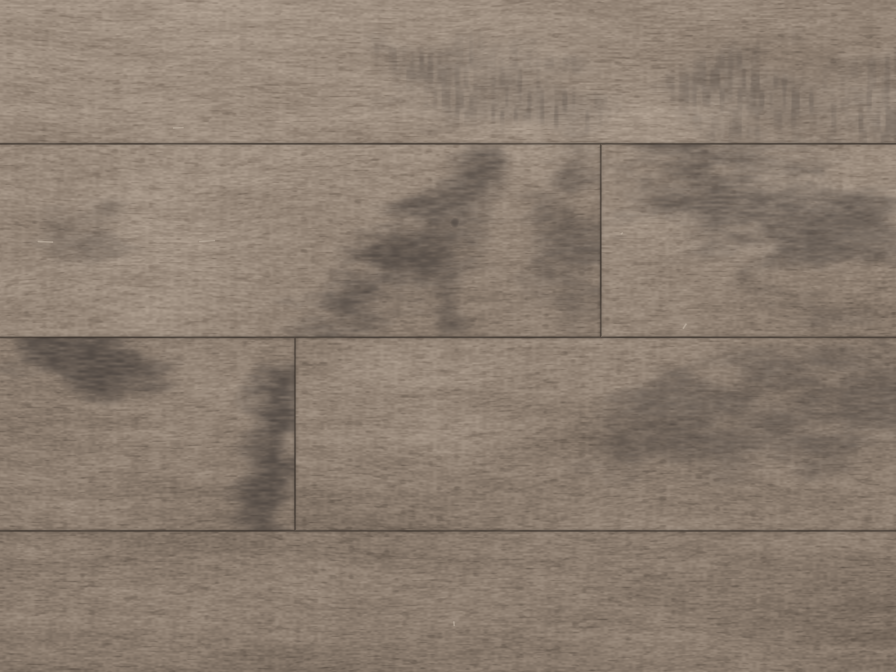
A Shadertoy shader for this texture:

```glsl
// Grey-brown hardwood floor: staggered planks with fine grain, dark stains, a knot and thin seams.

const float PLANK_HEIGHT = 0.288;
const float PLANK_LENGTH = 2.0;
const float FIRST_SEAM = 0.210;
const float FIRST_JOINT = 0.439;
const float ROW_SHIFT = 0.455;
const float SEAM_HALF_WIDTH = 0.0011;

const vec3 WOOD_DARK = vec3(0.36, 0.315, 0.275);
const vec3 WOOD_MID = vec3(0.55, 0.49, 0.435);
const vec3 WOOD_LIGHT = vec3(0.71, 0.65, 0.59);
const vec3 STAIN_COLOR = vec3(0.30, 0.27, 0.25);
const vec3 SEAM_COLOR = vec3(0.24, 0.21, 0.185);
const vec3 NICK_COLOR = vec3(0.78, 0.73, 0.67);

float hash(vec2 p) {
    return fract(sin(dot(p, vec2(127.1, 311.7))) * 43758.5453);
}

float noise(vec2 p) {
    vec2 i = floor(p), f = fract(p);
    f = f * f * (3.0 - 2.0 * f);
    return mix(mix(hash(i), hash(i + vec2(1, 0)), f.x),
               mix(hash(i + vec2(0, 1)), hash(i + vec2(1, 1)), f.x), f.y);
}

float fbm(vec2 p) {
    float sum = 0.0, amplitude = 0.5;
    for (int i = 0; i < 4; i++) {
        sum += amplitude * noise(p);
        p = p * 2.03 + 17.3;
        amplitude *= 0.5;
    }
    return sum / 0.9375;
}

// Position in plank lengths and rows; the whole part identifies the plank
vec2 plankCoord(vec2 p) {
    float across = (p.y - FIRST_SEAM) / PLANK_HEIGHT;
    float start = FIRST_JOINT + ROW_SHIFT * floor(across);
    return vec2((p.x - start) / PLANK_LENGTH, across);
}

float segmentDistance(vec2 p, vec2 a, vec2 b) {
    vec2 ab = b - a;
    return length(p - a - ab * clamp(dot(p - a, ab) / dot(ab, ab), 0.0, 1.0));
}

// Soft, ragged streak from a to b that stays within the plank holding a
float stain(vec2 p, vec2 a, vec2 b, float width, float ragged) {
    float samePlank = float(floor(plankCoord(p)) == floor(plankCoord(a)));
    float d = segmentDistance(p, a, b) + ragged * width * 3.0;
    return samePlank * smoothstep(width * 1.6, -width * 0.2, d);
}

// Fine fibres, broad bands and short dark pores along the plank
float grain(vec2 p) {
    float wander = 0.012 * noise(p * vec2(6.0, 9.0));
    p.y += wander;
    float fibres = noise(p * vec2(62.0, 310.0)) - 0.5;
    float bands = fbm(p * vec2(7.0, 46.0)) - 0.5;
    float speckle = noise(p * vec2(190.0, 370.0)) - 0.5;
    float pores = smoothstep(0.66, 0.95, noise(p * vec2(75.0, 270.0) + 31.0));
    return 0.24 * fibres + 0.30 * bands + 0.22 * speckle - 0.18 * pores;
}

// Sparse pale scratches
float nicks(vec2 p, float aa) {
    float mark = 0.0;
    for (int i = 0; i < 6; i++) {
        float k = float(i);
        vec2 a = vec2(1.33 * hash(vec2(k, 3.0)), hash(vec2(k, 8.0)));
        vec2 b = a + 0.024 * vec2(hash(vec2(k, 5.0)), 0.5 * hash(vec2(k, 6.0)) - 0.25);
        mark = max(mark, 1.0 - smoothstep(0.0, 0.0008 + aa, segmentDistance(p, a, b)));
    }
    return mark;
}

void mainImage(out vec4 fragColor, in vec2 fragCoord) {
    vec2 p = fragCoord / iResolution.y;
    float aa = 1.0 / iResolution.y;
    vec2 coord = plankCoord(p);
    vec2 plank = floor(coord);
    vec2 q = p + 7.0 * vec2(hash(plank), hash(plank + 4.7));

    // Base wood: lighter towards the top, slightly different per plank
    float clouds = fbm(q * vec2(3.2, 8.0)) - 0.5;
    float tone = 0.11 + 0.34 * (p.y - 0.5) + 0.06 * (hash(plank + 9.1) - 0.5);
    tone += 0.60 * clouds + 1.15 * grain(q);
    vec3 color = mix(WOOD_MID, WOOD_LIGHT, clamp(tone * 1.55, 0.0, 1.0));
    color = mix(color, WOOD_DARK, clamp(-tone * 1.4, 0.0, 1.0));

    // Mineral stains, broken up along the grain
    float ragged = fbm(q * vec2(13.0, 28.0)) - 0.5;
    float dark = 0.68 * stain(p, vec2(0.49, 0.51), vec2(0.64, 0.66), 0.052, ragged);
    dark = max(dark, 0.55 * stain(p, vec2(0.63, 0.66), vec2(0.73, 0.75), 0.032, ragged));
    dark = max(dark, 0.45 * stain(p, vec2(0.65, 0.64), vec2(0.67, 0.52), 0.020, ragged));
    dark = max(dark, 0.48 * stain(p, vec2(0.84, 0.68), vec2(0.87, 0.60), 0.055, ragged));
    dark = max(dark, 0.55 * stain(p, vec2(1.02, 0.74), vec2(1.26, 0.66), 0.090, ragged));
    dark = max(dark, 0.72 * stain(p, vec2(0.07, 0.48), vec2(0.22, 0.45), 0.040, ragged));
    dark = max(dark, 0.70 * stain(p, vec2(0.42, 0.41), vec2(0.39, 0.22), 0.036, ragged));
    dark = max(dark, 0.45 * stain(p, vec2(0.96, 0.36), vec2(1.32, 0.39), 0.070, ragged));
    dark = max(dark, 0.30 * stain(p, vec2(0.09, 0.66), vec2(0.15, 0.65), 0.035, ragged));
    dark *= 0.70 + 0.6 * noise(q * vec2(70.0, 260.0));

    // Cross-grain ripples on the top plank
    float ripple = smoothstep(0.25, 0.85, noise(q * vec2(150.0, 32.0)));
    float figure = stain(p, vec2(0.62, 0.89), vec2(0.85, 0.84), 0.045, ragged);
    figure = max(figure, stain(p, vec2(1.07, 0.86), vec2(1.34, 0.84), 0.060, ragged));
    dark = max(dark, figure * (0.16 + 0.22 * ripple));

    // Knot
    float knot = 1.0 - smoothstep(0.002, 0.013, length(p - vec2(0.677, 0.669)));
    color = mix(color, STAIN_COLOR, clamp(max(dark, 0.75 * knot), 0.0, 1.0));
    color = mix(color, NICK_COLOR, 0.6 * nicks(p, aa));

    // Seams between rows and joints between plank ends, uneven in depth
    vec2 toEdge = abs(coord - floor(coord + 0.5)) * vec2(PLANK_LENGTH, PLANK_HEIGHT);
    float edge = min(toEdge.x, toEdge.y);
    float seam = 1.0 - smoothstep(SEAM_HALF_WIDTH - aa, SEAM_HALF_WIDTH + aa, edge);
    float depth = 0.72 + 0.26 * noise(p * 28.0);
    color *= 1.0 - 0.08 * smoothstep(0.007, 0.0, edge);
    fragColor = vec4(mix(color, SEAM_COLOR, depth * seam), 1.0);
}
```
